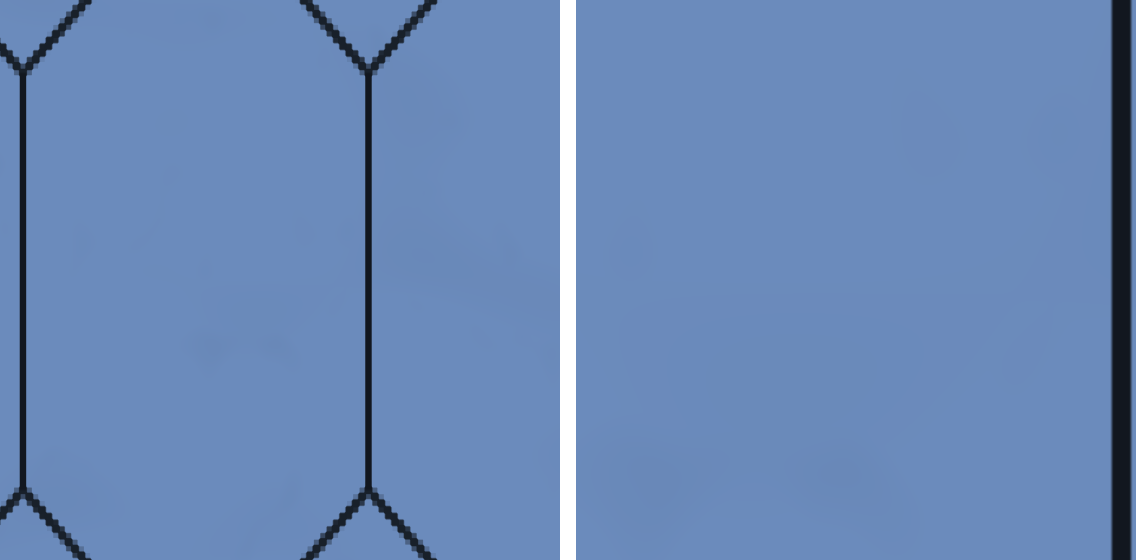
Left, the full canvas; right, a detail of the centre.
Write a three.js fragment shader that draws this pattern.

```glsl
// Tall blue hexagon tiles with thin dark joints, soft stepped diagonals and faint smudges.
varying vec2 vUv;

#define PITCH 0.617                     // distance between upright joints
#define UPRIGHT_HALF 0.3725             // half length of an upright joint
#define SLOPE 1.14                      // rise of the diagonal joints
#define ANCHOR vec2(0.041, 0.4975)      // middle of the first upright joint
#define TEXEL (PITCH / 53.0)            // step size along the diagonals
#define UPRIGHT_WIDTH 0.0115
#define DIAGONAL_WIDTH 0.0165
#define SMUDGE 0.035                    // strongest darkening of the tiles
#define TILE_COLOR vec3(0.420, 0.545, 0.737)
#define UPRIGHT_COLOR vec3(0.070, 0.090, 0.120)
#define DIAGONAL_COLOR vec3(0.095, 0.125, 0.165)

vec2 hashGradient(vec2 cell) {
  vec2 k = vec2(dot(cell, vec2(127.1, 311.7)), dot(cell, vec2(269.5, 183.3)));
  return 2.0 * fract(sin(k) * 43758.55) - 1.0;
}

float gradientNoise(vec2 p) {
  vec2 i = floor(p), f = fract(p);
  vec2 u = f * f * f * (f * (f * 6.0 - 15.0) + 10.0);
  vec2 e = vec2(0.0, 1.0);
  float low = mix(dot(hashGradient(i), f),
                  dot(hashGradient(i + e.yx), f - e.yx), u.x);
  float high = mix(dot(hashGradient(i + e.xy), f - e.xy),
                   dot(hashGradient(i + e.yy), f - e.yy), u.x);
  return mix(low, high, u.y);
}

// Pulls a point towards texel centres, with soft steps in between.
vec2 softSnap(vec2 p) {
  vec2 g = p / TEXEL;
  return (floor(g) + smoothstep(0.25, 0.75, fract(g))) * TEXEL;
}

// Offset from the nearest upright joint, mirrored into one quadrant.
vec2 foldCell(vec2 p) {
  float rowHeight = 2.0 * UPRIGHT_HALF + 0.5 * SLOPE * PITCH;
  float row = floor(p.y / rowHeight + 0.5);
  p.y -= row * rowHeight;
  p.x += 0.5 * PITCH * row;
  p.x -= PITCH * floor(p.x / PITCH + 0.5);
  return abs(p);
}

float stroke(float dist, float width, float softness) {
  return 1.0 - smoothstep(0.5 * width - softness, 0.5 * width + softness, dist);
}

void main() {
  vec2 p = vUv - ANCHOR;

  // Tile surface with broad patches and small flecks
  float broad = gradientNoise(vUv * vec2(3.0, 4.5) + 7.3);
  float flecks = gradientNoise(vUv * vec2(13.0, 10.0) + 21.7);
  float smudge = 0.6 * smoothstep(0.05, 0.5, broad)
               + 0.7 * smoothstep(0.15, 0.55, flecks) * smoothstep(-0.2, 0.3, broad);
  vec3 color = TILE_COLOR * (1.0 - SMUDGE * smudge);

  // Diagonal joints
  vec2 stepped = foldCell(softSnap(p));
  float diagonal = abs(SLOPE * stepped.x - stepped.y + UPRIGHT_HALF)
                 / sqrt(1.0 + SLOPE * SLOPE);
  color = mix(color, DIAGONAL_COLOR, stroke(diagonal, DIAGONAL_WIDTH, 0.0042));

  // Upright joints
  vec2 cell = foldCell(p);
  float upright = stroke(cell.x, UPRIGHT_WIDTH, 0.0013)
                * (1.0 - smoothstep(-0.003, 0.003, cell.y - UPRIGHT_HALF));
  color = mix(color, UPRIGHT_COLOR, upright);

  gl_FragColor = vec4(color, 1.0);
}
```
